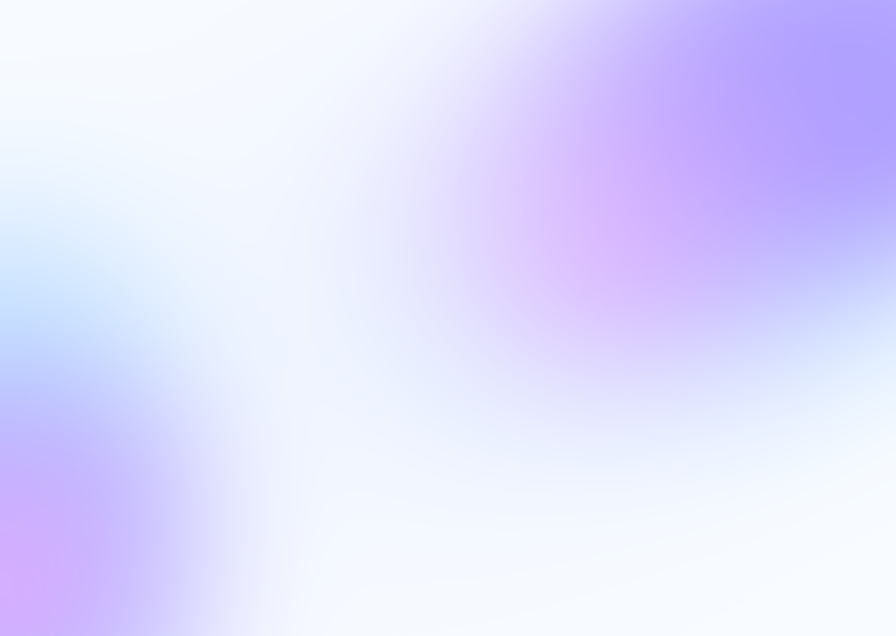
Write a Shadertoy shader that draws this background.

```glsl
#define PAPER      vec3(0.972, 0.986, 1.0)
#define VEIL       vec3(0.925, 0.945, 1.0)
#define INDIGO     vec3(0.675, 0.620, 1.0)
#define PERIWINKLE vec3(0.730, 0.710, 1.0)
#define ORCHID     vec3(0.830, 0.680, 1.0)
#define SKY        vec3(0.700, 0.840, 1.0)
#define CLOUD_TILT 0.558
#define CLOUD_SIZE vec2(0.513, 0.330)
#define CORNER_SIZE vec2(0.302, 0.430)
#define PLATEAU    1.6

// Round Gaussian glow
float glow(vec2 p, vec2 center, float radius) {
    vec2 d = (p - center) / radius;
    return exp(-dot(d, d));
}

// Flat-topped elliptical glow, half strength at the given size
float softEllipse(vec2 p, vec2 center, vec2 size, float tilt) {
    float c = cos(tilt), s = sin(tilt);
    vec2 d = p - center;
    d = vec2(c * d.x + s * d.y, c * d.y - s * d.x) / size;
    return exp2(-pow(dot(d, d), PLATEAU));
}

void mainImage(out vec4 fragColor, in vec2 fragCoord) {
    vec2 p = fragCoord / iResolution.y;

    // Pale ground with a faint central veil
    vec3 color = mix(PAPER, VEIL, 0.6 * glow(p, vec2(0.604, 0.524), 0.40));

    // Upper right cloud: indigo above, sky below, orchid on its left
    vec3 cloud = mix(SKY, INDIGO, smoothstep(0.396, 0.780, p.y));
    cloud = mix(cloud, ORCHID, glow(p, vec2(0.916, 0.615), 0.33));
    color = mix(color, cloud, softEllipse(p, vec2(1.245, 0.799), CLOUD_SIZE, CLOUD_TILT));

    // Lower left corner: sky fading down through periwinkle to orchid
    vec3 corner = mix(PERIWINKLE, SKY, smoothstep(0.220, 0.579, p.y));
    corner = mix(corner, ORCHID, glow(p, vec2(0.0, 0.084), 0.20));
    color = mix(color, corner, softEllipse(p, vec2(0.0, 0.158), CORNER_SIZE, 0.0));

    fragColor = vec4(color, 1.0);
}
```
